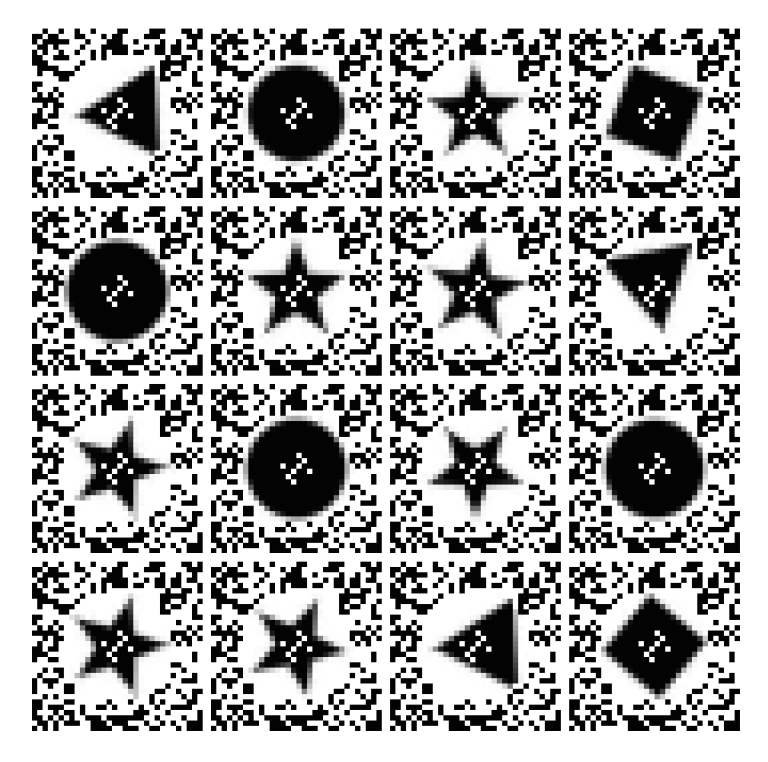
Write a Shadertoy shader that draws this pattern.

```glsl
// A 4 x 4 sheet of coarse black and white tiles. Each tile has the same random
// cell border around a white disc, holding a soft star, polygon or disc that is
// sampled once per cell, with a small white pinwheel of cells at its centre.

#define TILES 4.0                    // tiles across and down
#define ORIGIN vec2(0.0415, 0.0405)  // lower left corner of the sheet
#define PITCH 0.2332                 // tile spacing, in canvas units
#define TILE 0.2224                  // tile side, in canvas units
#define CELLS 32.0                   // cells along a tile side
#define DISC 0.31                    // radius of the clear disc, in tile units
#define RAGGED 0.05                  // roughness of the disc rim
#define DENSITY 0.46                 // share of black cells in the border
#define SHAPE_RADIUS 0.29            // mean shape radius, in tile units
#define SOFTNESS 0.024               // half width of the grey shape edge
#define STAR_WAIST 0.43              // inner to outer radius of a star
#define INK 0.01                     // darkest tone

const float PI = 3.14159265;

// Corner count per tile, row by row from the top; 32 corners read as a disc
const float CORNERS[16] = float[16](
    3.0, 32.0, 5.0, 4.0,
    32.0, 5.0, 5.0, 3.0,
    5.0, 32.0, 5.0, 32.0,
    5.0, 5.0, 3.0, 4.0);

// Direction of the first corner, in degrees
const float TURN[16] = float[16](
    183.0, 0.0, 91.0, 24.0,
    0.0, 90.0, 82.0, 281.0,
    2.0, 0.0, 54.0, 0.0,
    2.0, -6.0, 183.0, 5.0);

// Integer hash of a cell and a seed, giving 0 to 1
float hash(vec2 cell, float seed) {
    uvec3 v = uvec3(vec3(cell, seed));
    uint h = v.x * 1597334677u ^ v.y * 3812015801u ^ v.z * 2798796415u;
    h = (h ^ (h >> 15)) * 2246822519u;
    h = (h ^ (h >> 13)) * 3266489917u;
    h ^= h >> 16;
    return float(h >> 8) / 16777216.0;
}

// Signed distance to the edges of a star; a fitting waist gives a polygon
float starDistance(vec2 p, float corners, float radius, float waist, float turn) {
    float wedge = PI / corners;
    float angle = atan(p.y, p.x + 1e-6) - turn;
    angle = wedge - abs(mod(angle, 2.0 * wedge) - wedge);
    vec2 folded = length(p) * vec2(cos(angle), sin(angle));
    vec2 tip = vec2(radius, 0.0);
    vec2 edge = radius * waist * vec2(cos(wedge), sin(wedge)) - tip;
    return dot(folded - tip, normalize(vec2(edge.y, -edge.x)));
}

// Four-armed pinwheel of single cells, c counted from the tile centre
bool pinwheel(vec2 c) {
    vec2 a = abs(c);
    float product = c.x * c.y;
    bool arms = max(a.x, a.y) == 2.5 && min(a.x, a.y) == 0.5
             && product * (a.y - a.x) > 0.0;
    bool diagonal = a.x == a.y && a.x < 2.0 && product > 0.0;
    return arms || diagonal;
}

// Tone of the soft shape in one tile
float shapeTone(vec2 p, vec2 cell, float index) {
    float corners = CORNERS[int(index)];
    float turn = radians(TURN[int(index)]);
    float radius = SHAPE_RADIUS + 0.016 * (hash(vec2(index, 3.0), 7.0) - 0.5);
    if (corners < 4.5) radius += 0.015;
    // Shift triangles so that their bounds are centred
    if (corners < 3.5) {
        radius += 0.015;
        p += 0.25 * radius * vec2(cos(turn), sin(turn));
    }
    float waist = corners == 5.0 ? STAR_WAIST : cos(PI / corners);
    float d = starDistance(p, corners, radius, waist, turn);
    float tone = smoothstep(-SOFTNESS, SOFTNESS, d);
    // Faint grain close to the shape
    float grain = hash(cell, 20.0 + index);
    return tone - 0.05 * grain * grain * tone * smoothstep(0.09, 0.0, d);
}

// Tone of one cell of one tile
float cellTone(vec2 cell, vec2 tile) {
    if (any(lessThan(cell, vec2(0.0))) || any(greaterThanEqual(cell, vec2(CELLS))))
        return 1.0;
    vec2 c = cell + 0.5 - 0.5 * CELLS;
    if (pinwheel(c)) return 1.0;
    vec2 p = c / CELLS;
    float r = length(p);
    if (r > DISC + RAGGED * hash(cell, 1.0)) {
        float density = DENSITY + 0.25 * (r - 0.5);
        return hash(cell, 2.0) < density ? 0.0 : 1.0;
    }
    return shapeTone(p, cell, (TILES - 1.0 - tile.y) * TILES + tile.x);
}

void mainImage(out vec4 fragColor, in vec2 fragCoord) {
    vec2 grid = (fragCoord / iResolution.xy - ORIGIN) / PITCH;
    vec2 tile = floor(grid);
    float tone = 1.0;
    if (all(greaterThanEqual(tile, vec2(0.0))) && all(lessThan(tile, vec2(TILES)))) {
        // Blend neighbouring cells over one pixel at their borders
        vec2 position = fract(grid) * PITCH / TILE * CELLS - 0.5;
        vec2 cell = floor(position);
        vec2 pixel = CELLS / (TILE * iResolution.xy);
        vec2 f = clamp((position - cell - 0.5) / pixel + 0.5, 0.0, 1.0);
        float low = mix(cellTone(cell, tile), cellTone(cell + vec2(1, 0), tile), f.x);
        float high = mix(cellTone(cell + vec2(0, 1), tile), cellTone(cell + 1.0, tile), f.x);
        tone = mix(low, high, f.y);
    }
    fragColor = vec4(vec3(mix(INK, 1.0, tone)), 1.0);
}
```
